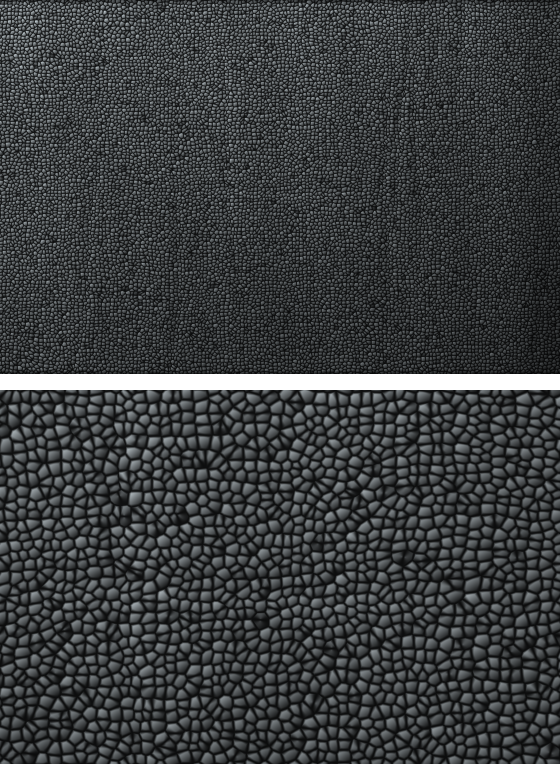
Top: the whole. Bottom: its middle third, enlarged.
A Shadertoy shader for this texture:

```glsl
// Dark grey leather: a fine pebbled grain lit from the upper left.
// Cellular noise shapes the pebbles, layered sines bend and mottle them,
// and a loop of faint near-vertical creases squeezes the grain.

const vec3 LEATHER_TINT = vec3(0.96, 1.01, 1.035);
const vec2 LIGHT_DIR = vec2(-0.6, 0.8);
const float GRAINS_PER_HEIGHT = 100.0;
const int CREASES = 9;

vec2 hash2(vec2 p) {
    vec3 q = fract(vec3(p.xyx) * vec3(0.1031, 0.1030, 0.0973));
    q += dot(q, q.yzx + 33.33);
    return fract((q.xx + q.yz) * q.zy);
}

// Smooth irregular field, roughly -1 to 1.
float layeredSines(vec2 p, float phase) {
    float sum = 0.0, amp = 0.5;
    for (int i = 0; i < 4; i++) {
        sum += amp * sin(p.x + phase + 1.3 * sin(p.y + 2.0 * phase));
        p = mat2(1.28, 1.12, -1.12, 1.28) * p + 2.7;
        amp *= 0.62;
    }
    return sum;
}

// Offset from the nearest cell centre (xy) and distance gap to the next (z).
vec3 cellular(vec2 p, float jitter) {
    vec2 cell = floor(p), nearest = vec2(0.0);
    float first = 9.0, second = 9.0;
    for (int y = -1; y <= 1; y++) {
        for (int x = -1; x <= 1; x++) {
            vec2 id = cell + vec2(x, y);
            vec2 offset = p - id - 0.5 - jitter * (hash2(id) - 0.5);
            float dist = length(offset);
            if (dist < first) {
                second = first;
                first = dist;
                nearest = offset;
            } else {
                second = min(second, dist);
            }
        }
    }
    return vec3(nearest, second - first);
}

// Brightness of one pebbled surface point, averaging about 1.
float pebbleRelief(vec2 p, float jitter) {
    vec3 pebble = cellular(p, jitter);
    float dome = smoothstep(0.0, 0.45, pebble.z);
    float lit = dot(pebble.xy, LIGHT_DIR);
    return 0.2 + 1.2 * dome * (1.0 + 1.2 * lit);
}

// Signed profile across a line: bright on one side, dark on the other.
float creaseProfile(float dist, float width) {
    float t = dist / width;
    return t * exp(-t * t);
}

// Sum of faint wandering creases, plus one short horizontal fold.
float creaseField(vec2 p, float aspect) {
    float sum = 0.0;
    for (int i = 0; i < CREASES; i++) {
        vec2 r = hash2(vec2(float(i) + 3.0, 17.0));
        vec2 s = hash2(vec2(float(i) + 8.0, 41.0));
        float tilt = 0.35 * (s.x - 0.4);
        float wander = 0.012 * sin(9.0 * p.y + 20.0 * s.y);
        float line = p.x - r.x * aspect - tilt * (p.y - r.y) - wander;
        float reach = smoothstep(0.5, 0.1, abs(p.y - r.y));
        sum += reach * creaseProfile(line, 0.008 + 0.012 * s.y);
    }
    float fold = p.y - 0.49 - 0.004 * sin(14.0 * p.x);
    float span = smoothstep(0.35, 0.1, abs(p.x - 0.46 * aspect));
    return sum - span * creaseProfile(fold, 0.010);
}

// Grain at a point, bent by the hide and squeezed along its creases.
float leatherGrain(vec2 p, float crease) {
    vec2 bend = vec2(layeredSines(p * 9.0, 0.7), layeredSines(p * 8.0, 4.1));
    vec2 q = p + 0.007 * bend + vec2(0.003, 0.001) * crease;
    return pebbleRelief(q * GRAINS_PER_HEIGHT * vec2(0.96, 1.04), 0.78);
}

// Broad light falling off towards the lower right, with dim borders.
float broadLight(vec2 uv) {
    float tone = 0.235 + 0.12 * uv.y - 0.08 * uv.x;
    vec2 border = min(uv, 1.0 - uv);
    tone *= mix(0.82, 1.0, smoothstep(0.0, 0.12, 1.0 - uv.x));
    return tone * mix(0.6, 1.0, smoothstep(0.0, 0.014, border.y));
}

void mainImage(out vec4 fragColor, in vec2 fragCoord) {
    vec2 uv = fragCoord / iResolution.xy;
    vec2 p = fragCoord / iResolution.y;
    float crease = creaseField(p, iResolution.x / iResolution.y);

    // Four samples per pixel smooth the pebble edges.
    float grain = 0.0;
    for (int i = 0; i < 4; i++) {
        vec2 shift = vec2(i % 2, i / 2) * 0.5 - 0.25;
        grain += 0.25 * leatherGrain(p + shift / iResolution.y, crease);
    }

    // Cloudy patches and soft vertical streaks across the hide.
    float mottle = layeredSines(p * vec2(7.0, 6.0), 1.9);
    float streak = layeredSines(p * vec2(26.0, 3.0), 5.3);
    float tone = broadLight(uv) * (1.0 + 0.06 * mottle + 0.05 * streak + 0.22 * crease);

    fragColor = vec4(clamp(tone * grain * LEATHER_TINT, 0.0, 1.0), 1.0);
}
```
